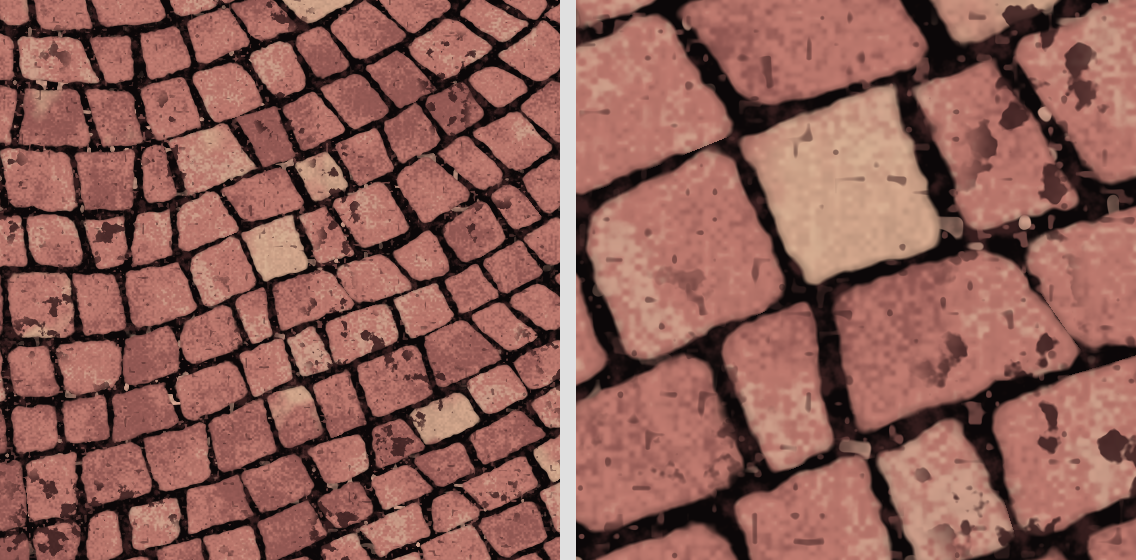
Left, the full canvas; right, a detail of the centre.
This texture is drawn by a Shadertoy shader. Its source:

```glsl
// Worn red cobblestones laid in curved rows with dark, gritty joints.

const vec2 ARC_CENTER = vec2(-0.05, 1.9);
const float ROW_PITCH = 0.107;
const float STONE_PITCH = 0.104;

const vec3 STONE_SHADE = vec3(0.575, 0.345, 0.325);
const vec3 STONE_BASE = vec3(0.725, 0.462, 0.420);
const vec3 STONE_LIGHT = vec3(0.775, 0.595, 0.520);
const vec3 STONE_PALE = vec3(0.83, 0.69, 0.57);
const vec3 PIT = vec3(0.24, 0.13, 0.13);
const vec3 JOINT_DARK = vec3(0.045, 0.028, 0.030);
const vec3 JOINT_SOIL = vec3(0.21, 0.115, 0.115);
const vec3 GRIT = vec3(0.50, 0.31, 0.29);

float hash(vec2 p) {
    return fract(sin(dot(p, vec2(127.1, 311.7))) * 43758.5453);
}

float noise(vec2 p) {
    vec2 i = floor(p), f = fract(p);
    f = f * f * (3.0 - 2.0 * f);
    return mix(mix(hash(i), hash(i + vec2(1, 0)), f.x),
               mix(hash(i + vec2(0, 1)), hash(i + vec2(1, 1)), f.x), f.y);
}

float fbm(vec2 p) {
    float sum = 0.0, amp = 0.533;
    for (int i = 0; i < 4; i++) {
        sum += amp * noise(p);
        p = mat2(1.6, 1.2, -1.2, 1.6) * p + 7.3;
        amp *= 0.5;
    }
    return sum;
}

float smoothMin(float a, float b, float k) {
    float h = max(k - abs(a - b), 0.0) / k;
    return min(a, b) - h * h * k * 0.25;
}

// Position of the i-th seam on a jittered line; lean slants it.
float seam(float i, float seed, float jitter, float lean) {
    return i + jitter * (hash(vec2(i, seed)) - 0.5)
             + lean * (hash(vec2(i, seed + 31.0)) - 0.5);
}

// Cell index, distance to the lower seam, distance to the upper seam.
vec3 findCell(float x, float seed, float jitter, float lean) {
    float i = floor(x);
    if (x < seam(i, seed, jitter, lean)) i -= 1.0;
    else if (x >= seam(i + 1.0, seed, jitter, lean)) i += 1.0;
    return vec3(i, x - seam(i, seed, jitter, lean),
                seam(i + 1.0, seed, jitter, lean) - x);
}

// Tapering half joint along one side of a stone.
float inset(vec2 id, float side, float t) {
    float a = hash(id + side * 17.0), b = hash(id + side * 29.0 + 5.0);
    return mix(0.001, 0.0115, mix(a, b, t));
}

// Depth inside a stone (negative in the joints); also returns its id.
float stoneDepth(vec2 p, out vec2 id) {
    vec2 q = p;
    q.y += 0.35 * (p.y - 0.45) * (p.x - 0.1);
    vec2 d = q - ARC_CENTER;
    float wobble = 0.32 * (noise(p * 4.0 + 3.0) - 0.5);
    vec3 row = findCell(length(d) / ROW_PITCH + wobble, 4.0, 0.22, 0.0);
    float down = row.y / (row.y + row.z);

    float radius = (row.x + 0.5) * ROW_PITCH;
    float along = atan(d.x, -d.y) * radius / STONE_PITCH;
    along += 9.0 * hash(vec2(row.x, 2.0)) + 0.12 * (noise(p * 7.0) - 0.5);
    vec3 col = findCell(along, row.x + 50.0, 0.48, 0.42 * (down - 0.5));
    float across = col.y / (col.y + col.z);
    id = vec2(col.x, row.x);

    float left = col.y * STONE_PITCH - inset(id, 1.0, down);
    float right = col.z * STONE_PITCH - inset(id, 2.0, down);
    float top = row.y * ROW_PITCH - inset(id, 3.0, across);
    float bottom = row.z * ROW_PITCH - inset(id, 4.0, across);
    float rounding = mix(0.006, 0.026, hash(id + 8.0));
    float depth = smoothMin(min(left, right), min(top, bottom), rounding);
    return depth + 0.010 * (fbm(p * 34.0) - 0.5) + 0.003 * (noise(p * 120.0) - 0.5);
}

vec3 stoneColor(vec2 p, vec2 id, float depth) {
    float grain = noise(p * 270.0) - 0.5;
    float tone = 0.52 + 0.38 * (hash(id + 3.0) - 0.5) + 0.75 * (fbm(p * 17.0) - 0.5)
               + 0.35 * (fbm(p * 85.0) - 0.5) + 0.28 * grain;
    vec3 color = mix(STONE_SHADE, STONE_BASE, smoothstep(0.22, 0.62, tone));
    color = mix(color, STONE_LIGHT, smoothstep(0.66, 0.92, tone));

    // Rare bleached patches
    float bleached = step(0.9, hash(id + 12.0)) * smoothstep(0.42, 0.72, fbm(p * 13.0 + 9.0));
    color = mix(color, STONE_PALE, 0.75 * bleached);

    // Clustered pits and scattered pinholes
    float cluster = smoothstep(0.48, 0.72, noise(p * 10.0 + 20.0));
    float pits = cluster * smoothstep(0.60, 0.68, fbm(p * 52.0 + 4.0));
    float pinholes = smoothstep(0.86, 0.95, noise(p * 125.0 + 40.0));
    color = mix(color, PIT, max(0.9 * pits, 0.5 * pinholes));
    return color * (1.0 + 0.09 * grain) * mix(0.82, 1.0, smoothstep(0.0, 0.006, depth));
}

vec3 jointColor(vec2 p) {
    float patchy = smoothstep(0.35, 0.75, fbm(p * 9.0 + 15.0));
    vec3 color = mix(JOINT_DARK, JOINT_SOIL, smoothstep(0.46, 0.78, fbm(p * 75.0)));
    float grit = smoothstep(0.70, 0.88, noise(p * 190.0)) * mix(0.25, 1.0, patchy);
    color = mix(color, GRIT, 0.85 * grit);
    float pebble = smoothstep(0.82, 0.88, noise(p * 75.0 + 60.0)) * patchy;
    return mix(color, STONE_LIGHT * (0.75 + 0.4 * noise(p * 200.0)), pebble);
}

void mainImage(out vec4 fragColor, in vec2 fragCoord) {
    vec2 p = fragCoord / iResolution.y;
    vec2 id;
    float depth = stoneDepth(p, id);
    float coverage = smoothstep(-0.0016, 0.0016, depth);
    fragColor = vec4(mix(jointColor(p), stoneColor(p, id, depth), coverage), 1.0);
}
```
